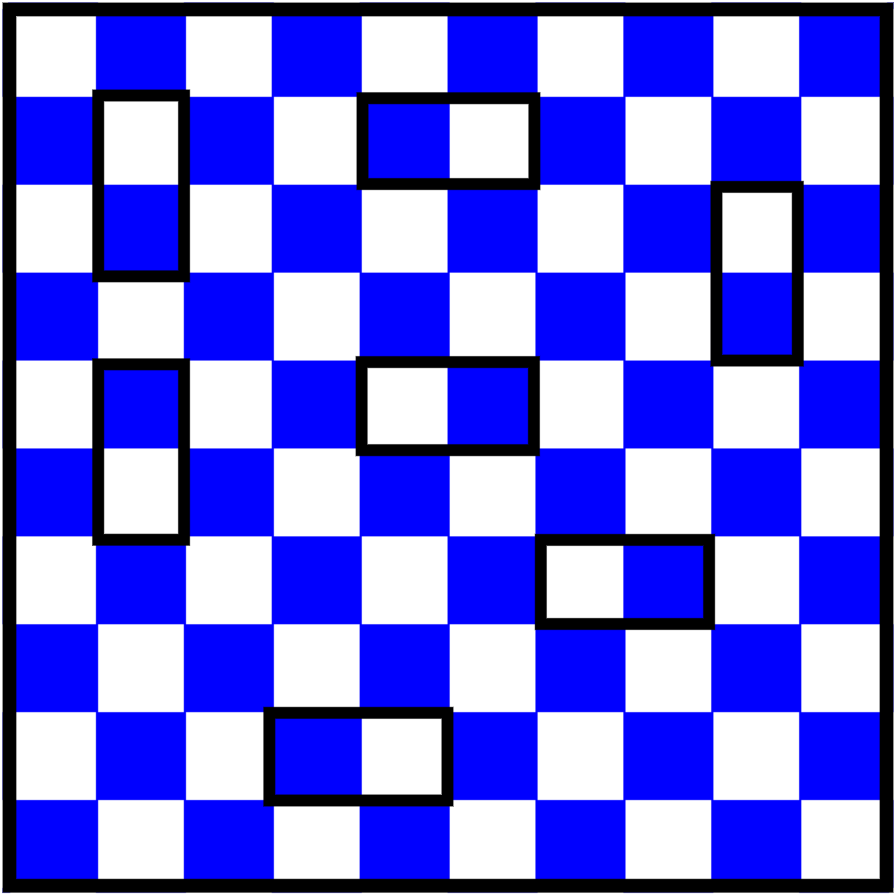
Reproduce this pattern procedurally as a three.js fragment shader.

```glsl
// A blue and white ten by ten checkerboard inside a heavy black frame, with
// seven two-cell blocks outlined in black. Cells come from shifted row stripes;
// frames are bands of a square-cornered box distance.
varying vec2 vUv;

const vec3 BLUE = vec3(0.0, 0.0, 1.0);
const vec3 WHITE = vec3(1.0);
const vec3 BLACK = vec3(0.0);

const float SOFT = 0.001;            // half width of a smoothed edge
const float PITCH = 0.0981;          // side of one cell
const float BLEED = 0.0012;          // blue spreads sideways over white
const float DOMINO_LINE = 0.0132;
const float BORDER_LINE = 0.0156;
const vec2 BOARD_CENTER = vec2(0.5007, 0.4995);

// 1 where the distance is negative, 0 where it is positive.
float coverage(float dist, float soft) {
  return 1.0 - smoothstep(-soft, soft, dist);
}

// Square-cornered distance to the box between two corners.
float boxDistance(vec2 p, vec2 lo, vec2 hi) {
  vec2 d = abs(p - 0.5 * (lo + hi)) - 0.5 * (hi - lo);
  return max(d.x, d.y);
}

// Band of the given thickness just inside the box edge.
float boxFrame(vec2 p, vec2 lo, vec2 hi, float thickness) {
  float d = boxDistance(p, lo, hi);
  return coverage(d, SOFT) - coverage(d + thickness, SOFT);
}

// Blue stripes of one row; each row is shifted by one cell.
float rowStripes(float x, float row, float bleed, float soft) {
  float fromBlueCenter = abs(mod(x + row + 0.5, 2.0) - 1.0);
  return coverage(fromBlueCenter - 0.5 - bleed, soft);
}

// Blends the two rows that meet at the nearest horizontal edge.
float checker(vec2 g, float bleed, float soft) {
  float edge = floor(g.y + 0.5);
  float below = rowStripes(g.x, edge - 1.0, bleed, soft);
  float above = rowStripes(g.x, edge, bleed, soft);
  return mix(above, below, coverage(g.y - edge, soft));
}

// Outline of a domino given as (left, bottom, right, top).
float domino(vec2 p, vec4 box) {
  return boxFrame(p, box.xy, box.zw, DOMINO_LINE);
}

// All outlined pairs of cells.
float dominoes(vec2 p) {
  float ink = domino(p, vec4(0.103, 0.685, 0.212, 0.900));
  ink = max(ink, domino(p, vec4(0.103, 0.391, 0.212, 0.600)));
  ink = max(ink, domino(p, vec4(0.398, 0.788, 0.603, 0.897)));
  ink = max(ink, domino(p, vec4(0.397, 0.491, 0.6025, 0.6025)));
  ink = max(ink, domino(p, vec4(0.793, 0.591, 0.897, 0.798)));
  ink = max(ink, domino(p, vec4(0.597, 0.297, 0.798, 0.404)));
  ink = max(ink, domino(p, vec4(0.294, 0.100, 0.506, 0.211)));
  return ink;
}

void main() {
  // Checkerboard
  vec2 grid = (vUv - BOARD_CENTER) / PITCH + 5.0;
  vec3 color = mix(WHITE, BLUE, checker(grid, BLEED / PITCH, SOFT / PITCH));

  // Domino outlines
  color = mix(color, BLACK, dominoes(vUv));

  // Border and the thin white margin around it
  vec2 lo = vec2(0.0026, 0.0035);
  vec2 hi = vec2(0.9974);
  color = mix(color, BLACK, boxFrame(vUv, lo, hi, BORDER_LINE));
  color = mix(WHITE, color, coverage(boxDistance(vUv, lo, hi), SOFT));

  gl_FragColor = vec4(color, 1.0);
}
```
